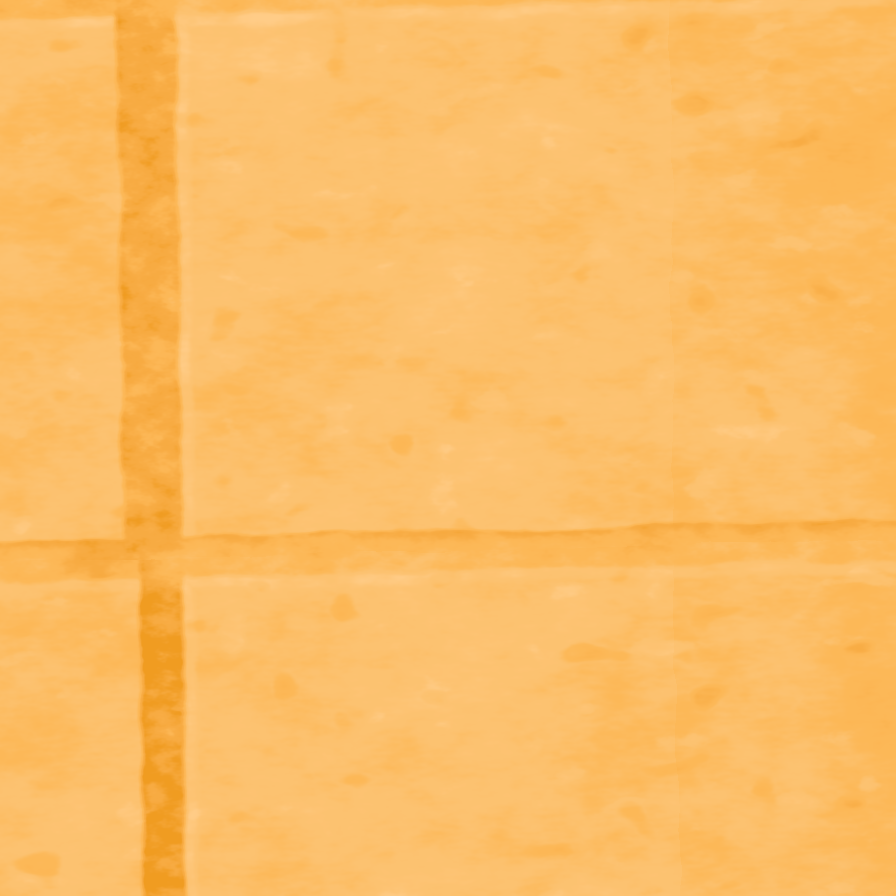
Reproduce this texture procedurally as a WebGL 1 fragment shader.

```glsl
precision highp float;
// Close view of a sun-coloured block wall: broad worn faces and recessed joints.
// Wrapped signed distances place the joints; gradient noise bends their edges
// and adds mottling, pits and pale chips to one tone, which a ramp colours.
uniform vec2 u_resolution;

// Layout, in canvas units
const vec2 PITCH = vec2(1.10, 0.63);     // block spacing
const vec2 JOINT_EDGE = vec2(0.208, 0.395); // right and upper joint edges
const float JOINT_HEIGHT = 0.045;
const float JOINT_WIDTH = 0.056;
const float WIDTH_CHANGE = 0.009;        // alternates from row to row
const float SLOPE = 0.026;               // rise of the courses
const float LEAN = 0.012;                // tilt of the upright joints
const float WOBBLE = 0.0045;
const float SOFT = 0.005;

// Tones, from 0 (deep) to 1 (pale)
const float FACE_TONE = 0.73;
const float UPRIGHT_TONE = 0.25;
const float UPRIGHT_DEEP_TONE = 0.06;
const float BED_TONE = 0.55;
const float MOTTLE = 0.34;
const float PIT_DEPTH = 0.27;
const float CHIP_LIGHT = 0.15;
const float LIP_LIGHT = 0.20;
const float CRACK_DEPTH = 0.48;

const vec3 DEEP = vec3(0.94, 0.61, 0.13);
const vec3 AMBER = vec3(0.97, 0.67, 0.26);
const vec3 OCHRE = vec3(0.99, 0.72, 0.34);
const vec3 APRICOT = vec3(0.99, 0.76, 0.44);
const vec3 CREAM = vec3(1.00, 0.80, 0.53);

vec2 gradientAt(vec2 cell) {
  vec3 h = fract(cell.xyx * vec3(0.1031, 0.1030, 0.0973));
  h += dot(h, h.yzx + 33.33);
  float angle = 6.2832 * fract((h.x + h.y) * h.z);
  return vec2(cos(angle), sin(angle));
}

float noise(vec2 p) {
  vec2 i = floor(p), f = p - i;
  vec2 w = f * f * f * (f * (f * 6.0 - 15.0) + 10.0);
  vec2 e = vec2(1.0, 0.0);
  float low = mix(dot(gradientAt(i), f),
                  dot(gradientAt(i + e), f - e), w.x);
  float high = mix(dot(gradientAt(i + e.yx), f - e.yx),
                   dot(gradientAt(i + 1.0), f - 1.0), w.x);
  return mix(low, high, w.y);
}

float fbm(vec2 p) {
  float sum = 0.0, gain = 0.6;
  for (int i = 0; i < 4; i++) {
    sum += gain * noise(p);
    p = mat2(1.6, 1.2, -1.2, 1.6) * p + 17.3;
    gain *= 0.55;
  }
  return sum;
}

// 1 between low and high, with soft ends
float band(float x, float low, float high, float soft) {
  return smoothstep(low - soft, low + soft, x)
       * (1.0 - smoothstep(high - soft, high + soft, x));
}

vec3 ramp(float t) {
  vec3 c = mix(DEEP, AMBER, smoothstep(0.0, 0.25, t));
  c = mix(c, OCHRE, smoothstep(0.25, 0.5, t));
  c = mix(c, APRICOT, smoothstep(0.5, 0.78, t));
  return mix(c, CREAM, smoothstep(0.78, 1.08, t));
}

void main() {
  vec2 uv = gl_FragCoord.xy / u_resolution;
  vec2 course = vec2(uv.x + LEAN * uv.y, uv.y - SLOPE * uv.x);
  vec2 bend = vec2(fbm(uv * vec2(14.0, 11.0) + 5.0),
                   fbm(uv * vec2(9.0, 16.0) + 31.0));
  vec2 fromEdge = course + WOBBLE * bend * 2.0 - JOINT_EDGE;

  // Signed distance right of the upright edge and above the bed edge
  vec2 d = mod(fromEdge + 0.5 * PITCH, PITCH) - 0.5 * PITCH;
  float row = floor((fromEdge.y + 0.5 * JOINT_HEIGHT) / PITCH.y);
  float odd = mod(row, 2.0);
  float width = JOINT_WIDTH + WIDTH_CHANGE * (1.0 - 2.0 * odd);

  // Weathered faces
  float cloud = fbm(course * vec2(5.0, 9.0) + row * 7.0);
  float fine = fbm(course * vec2(24.0, 42.0) + 11.0);
  float grain = noise(course * vec2(55.0, 170.0));
  float pit = smoothstep(0.32, 0.56, noise(course * vec2(15.0, 23.0) + 3.7) + 0.25 * fine);
  float chip = smoothstep(0.30, 0.55, noise(course * vec2(17.0, 29.0) + 61.0) + 0.3 * fine);
  float tone = FACE_TONE + MOTTLE * (cloud + 0.5 * fine) + 0.06 * grain;
  tone += CHIP_LIGHT * chip - PIT_DEPTH * pit;
  tone -= 0.10 * smoothstep(0.82, 1.0, uv.x) + 0.07 * smoothstep(0.0, -0.1, d.x);

  // Lit lips to the right of uprights and below beds
  float lip = band(d.x, 0.001, 0.014, SOFT);
  lip = max(lip, band(d.y, -JOINT_HEIGHT - 0.014, -JOINT_HEIGHT, SOFT));
  tone += LIP_LIGHT * lip * (0.75 + bend.x);

  // Bed joint: stained band, darker by the crossing, under a thin crack
  float nearUpright = exp(-14.0 * abs(d.x + 0.09));
  float bed = band(d.y, -JOINT_HEIGHT, 0.0, SOFT);
  float bedTone = BED_TONE - 0.25 * nearUpright + 0.4 * fine + 0.25 * cloud;
  tone = mix(tone, bedTone, 0.85 * bed);
  float crack = smoothstep(0.003, -0.003, d.y) * exp(-abs(d.y) / 0.009);
  tone -= CRACK_DEPTH * crack * (0.75 + bend.x);

  // Upright joint: crumbling fill with a dark left edge
  float upright = band(d.x, -width, 0.0, SOFT);
  float fill = mix(UPRIGHT_TONE, UPRIGHT_DEEP_TONE, odd) + 0.55 * fine + 0.3 * cloud;
  fill -= 0.12 * exp(-abs(d.x + width) / 0.010);
  tone = mix(tone, fill + 0.18 * chip, 0.92 * upright);

  // Pale mortar smeared over each crossing
  vec2 smear = (d - vec2(-0.008, -0.027)) / vec2(0.034, 0.020);
  tone = mix(tone, 0.66 + 0.4 * fine, 0.85 * exp(-dot(smear, smear)));

  gl_FragColor = vec4(ramp(tone), 1.0);
}
```
